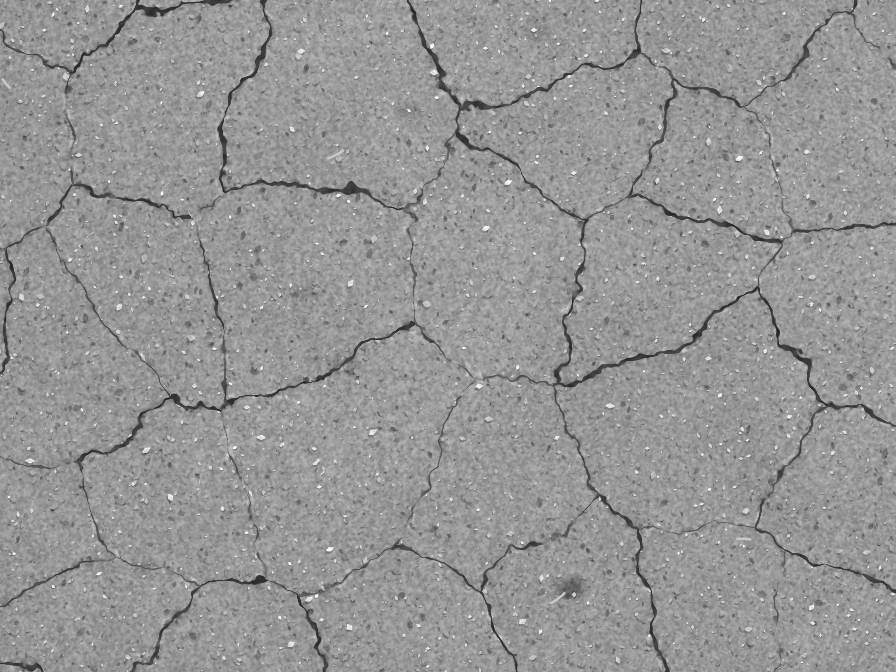
Give the GLSL for this texture, as a Shadertoy shader.

```glsl
// Weathered grey asphalt with pale stone chips and a net of ragged cracks.

const float BASE_TONE    = 0.602;
const float CRACK_TONE   = 0.15;
const float STRAW_TONE   = 0.78;
const float GRAIN_AMOUNT = 0.115;
const float PLATE_SCALE  = 3.9;     // crack plates per canvas height
const float THIN_CRACK   = 0.0007;  // half widths
const float WIDE_CRACK   = 0.0022;
const float COARSE_CHIPS = 62.0;    // chip cells per canvas height
const float FINE_CHIPS   = 110.0;
const int   STAIN_COUNT  = 6;
const int   STRAW_COUNT  = 4;

float hash(vec2 p) {
    return fract(sin(dot(p, vec2(127.1, 311.7))) * 43758.5453);
}

vec2 hash2(vec2 p) {
    return vec2(hash(p), hash(p + 57.3));
}

float noise(vec2 p) {
    vec2 i = floor(p), f = fract(p);
    f = f * f * (3.0 - 2.0 * f);
    return mix(mix(hash(i), hash(i + vec2(1, 0)), f.x),
               mix(hash(i + vec2(0, 1)), hash(i + vec2(1, 1)), f.x), f.y);
}

vec2 noise2(vec2 p) {
    return vec2(noise(p), noise(p + 31.7)) - 0.5;
}

mat2 rotation(float a) {
    return mat2(cos(a), sin(a), -sin(a), cos(a));
}

// Distance to the nearest plate border (x) and a random value of that border (y).
vec2 plateBorder(vec2 p) {
    vec2 cell = floor(p), f = fract(p), nearest = vec2(0), toNearest = vec2(0);
    float best = 9.0;
    for (int j = -1; j <= 1; j++)
    for (int i = -1; i <= 1; i++) {
        vec2 g = vec2(i, j);
        vec2 r = g + 0.06 + 0.88 * hash2(cell + g) - f;
        if (dot(r, r) < best) { best = dot(r, r); nearest = g; toNearest = r; }
    }
    vec2 border = vec2(9.0, 0.0);
    for (int j = -2; j <= 2; j++)
    for (int i = -2; i <= 2; i++) {
        vec2 g = nearest + vec2(i, j);
        if (i == 0 && j == 0) continue;
        vec2 r = g + 0.06 + 0.88 * hash2(cell + g) - f;
        float d = dot(0.5 * (toNearest + r), normalize(r - toNearest));
        if (d < border.x) border = vec2(d, hash(2.0 * cell + nearest + g + 7.7));
    }
    return border;
}

// Angular stones, each with a small shadow at its lower right.
float addChips(float tone, vec2 p, float scale, float density, float px) {
    vec2 q = p * scale, cell = floor(q);
    float soft = 0.55 * px * scale;
    for (int j = -1; j <= 1; j++)
    for (int i = -1; i <= 1; i++) {
        vec2 id = cell + vec2(i, j);
        if (hash(id + 3.1) > density) continue;
        vec2 shape = hash2(id + 11.9);
        vec2 d = q - id - hash2(id + 23.4);
        float radius = mix(0.14, 0.34, shape.x * shape.x);
        mat2 turn = rotation(6.283 * shape.y);
        vec2 a = turn * d, b = turn * (d - radius * vec2(0.45, -0.5));
        vec2 stretch = vec2(0.8, 1.0 + 0.6 * hash(id + 41.2));
        a *= stretch;
        b *= stretch;
        float stone = max(length(a), 0.85 * (abs(a.x) + abs(a.y))) - radius;
        float shade = length(b) - radius;
        float kind = hash(id + 67.5);
        float tint = hash(id + 83.7);
        float stoneTone = kind < 0.18 ? mix(0.38, 0.50, tint)
                        : kind < 0.72 ? mix(0.57, 0.67, tint)
                                      : mix(0.68, 0.96, tint);
        tone -= 0.12 * (1.0 - smoothstep(-soft, soft, shade));
        tone = mix(tone, stoneTone, 0.92 * (1.0 - smoothstep(-soft, soft, stone)));
    }
    return tone;
}

void mainImage(out vec4 fragColor, in vec2 fragCoord) {
    float px = 1.0 / iResolution.y;
    vec2 p = fragCoord * px;
    vec2 canvas = vec2(iResolution.x * px, 1.0);

    // Mottled ground and oily stains
    float tone = BASE_TONE + 0.03 * (noise(p * 3.0) - 0.5) + 0.03 * (noise(p * 17.0) - 0.5);
    for (int i = 0; i < STAIN_COUNT; i++) {
        vec2 seed = vec2(i, 5.3);
        float d = length(p - canvas * hash2(seed)) + 0.012 * (noise(p * 70.0) - 0.5);
        float depth = i == 0 ? 0.22 : 0.06;
        tone -= depth * (1.0 - smoothstep(0.008, 0.024, d));
    }

    // Stone chips and sandy grain, on turned grids to hide the lattice
    tone = addChips(tone, rotation(0.4) * p, FINE_CHIPS, 0.40, px);
    tone = addChips(tone, rotation(1.1) * p + 4.7, COARSE_CHIPS, 0.30, px);
    float grain = noise(rotation(0.6) * p * 210.0) + noise(rotation(1.9) * p * 340.0 + 9.0);
    tone += GRAIN_AMOUNT * (grain - 1.0);

    // Cracks: bent plate borders, crumbled and partly filled with grit
    vec2 bent = p + 0.085 * noise2(p * 5.0) + 0.026 * noise2(p * 19.0)
              + 0.011 * noise2(p * 58.0) + 0.0045 * noise2(rotation(0.7) * p * 150.0);
    vec2 border = plateBorder(bent * PLATE_SCALE + 2.4);
    float d = border.x / PLATE_SCALE;
    float strength = smoothstep(-0.2, 0.8, border.y);
    float width = mix(THIN_CRACK, WIDE_CRACK, strength) * (0.25 + 1.5 * noise(p * 75.0));
    float core = 1.0 - smoothstep(width - 0.5 * px, width + 0.8 * px, d);
    core *= mix(0.25, 1.0, smoothstep(0.2, 0.5, noise(p * 48.0 + 6.0) + 0.3 * strength));
    float crumble = exp(-d / 0.0045) * smoothstep(0.3, 0.8, noise(p * 140.0 + 3.0));
    float rim = exp(-abs(d - 0.006) / 0.0025) * smoothstep(0.6, 0.9, noise(p * 115.0 + 8.0));
    tone += 0.16 * rim - 0.24 * crumble * (0.35 + 0.65 * strength);
    tone = mix(tone, CRACK_TONE + 0.14 * noise(p * 120.0), core * mix(0.55, 1.0, strength));

    // Bits of dry straw
    for (int i = 0; i < STRAW_COUNT; i++) {
        vec2 seed = vec2(i, 19.6);
        vec2 q = rotation(6.283 * hash(seed + 2.2)) * (p - canvas * hash2(seed));
        q.y += 6.0 * q.x * q.x;
        q.x -= clamp(q.x, -0.012, 0.014 * hash(seed + 8.8));
        tone = mix(tone, STRAW_TONE, 1.0 - smoothstep(0.001, 0.001 + 1.2 * px, length(q)));
    }

    fragColor = vec4(vec3(clamp(tone, 0.0, 1.0)), 1.0);
}
```
